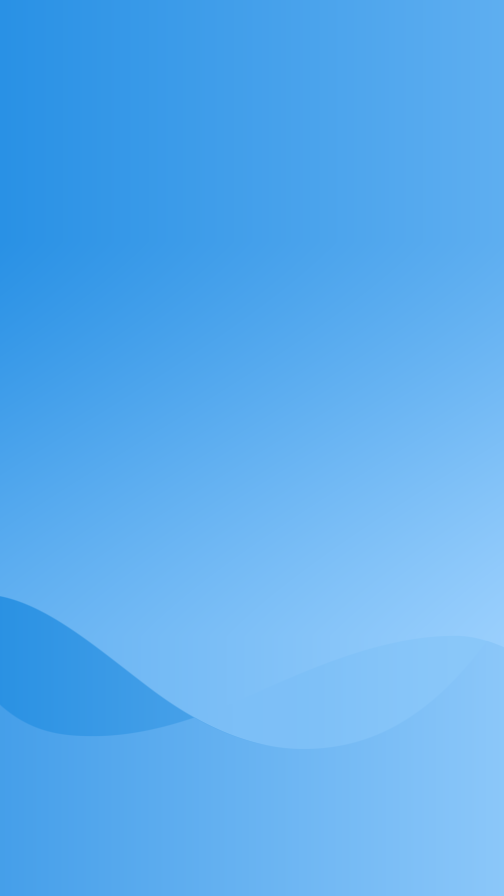
Give the GLSL for this background, as a Shadertoy shader.

```glsl
// Soft blue sky gradient above two crossing translucent waves.

const vec3 SKY_DEEP    = vec3(0.160, 0.568, 0.898);
const vec3 SKY_PALE    = vec3(0.595, 0.808, 0.990);
const vec3 SHADE_LEFT  = vec3(0.165, 0.570, 0.890);
const vec3 SHADE_RIGHT = vec3(0.275, 0.628, 0.912);
const vec3 LENS_LEFT   = vec3(0.475, 0.742, 0.965);
const vec3 LENS_RIGHT  = vec3(0.538, 0.780, 0.978);
const vec3 FRONT_LEFT  = vec3(0.270, 0.622, 0.915);
const vec3 FRONT_RIGHT = vec3(0.545, 0.780, 0.978);

const float SKY_ACROSS = 0.48;  // brightening from left to right
const float SKY_DOWN   = 0.53;  // brightening toward the waves
const float SKY_TOP    = 0.73;  // height where the downward ramp starts
const float SKY_BOTTOM = 0.29;  // height where it ends

// Wave knots: x, height, slope
const vec3 FALLING[4] = vec3[4](
    vec3(0.000, 0.3346, -0.110), vec3(0.301, 0.2305, -0.422),
    vec3(0.602, 0.1641,  0.000), vec3(0.965, 0.2839,  0.760));
const vec3 RISING[5] = vec3[5](
    vec3(0.000, 0.2135, -0.506), vec3(0.185, 0.1784,  0.000),
    vec3(0.502, 0.2253,  0.253), vec3(0.903, 0.2904,  0.000),
    vec3(1.000, 0.2773, -0.253));

// Cubic Hermite height between two knots
float hermite(float x, vec3 a, vec3 b) {
    float span = b.x - a.x;
    float t = (x - a.x) / span;
    float rise = t * t * (3.0 - 2.0 * t);
    float bend = t * (1.0 - t) * (a.z * (1.0 - t) - b.z * t);
    return mix(a.y, b.y, rise) + span * bend;
}

float fallingWave(float x) {
    float h = hermite(x, FALLING[0], FALLING[1]);
    for (int i = 1; i < 3; i++)
        if (x > FALLING[i].x) h = hermite(x, FALLING[i], FALLING[i + 1]);
    return h;
}

float risingWave(float x) {
    float h = hermite(x, RISING[0], RISING[1]);
    for (int i = 1; i < 4; i++)
        if (x > RISING[i].x) h = hermite(x, RISING[i], RISING[i + 1]);
    return h;
}

// Antialiased coverage of the area where depth is positive
float coverage(float depth) {
    float blur = 0.7 * fwidth(depth);
    return smoothstep(-blur, blur, depth);
}

vec3 skyColor(vec2 p) {
    float ramp = clamp((SKY_TOP - p.y) / (SKY_TOP - SKY_BOTTOM), 0.0, 1.0);
    ramp = mix(ramp, smoothstep(0.0, 1.0, ramp), 0.3);
    return mix(SKY_DEEP, SKY_PALE, SKY_ACROSS * p.x + SKY_DOWN * ramp);
}

void mainImage(out vec4 fragColor, in vec2 fragCoord) {
    vec2 p = fragCoord / iResolution.xy;
    float underFalling = coverage(fallingWave(p.x) - p.y);
    float underRising = coverage(risingWave(p.x) - p.y);

    // Sky, then the dark left crest
    vec3 color = skyColor(p);
    vec3 shade = mix(SHADE_LEFT, SHADE_RIGHT, clamp(p.x / 0.38, 0.0, 1.0));
    color = mix(color, shade, underFalling * (1.0 - smoothstep(0.5, 0.55, p.x)));

    // Pale lens, fading in from the crossing
    vec3 lens = mix(LENS_LEFT, LENS_RIGHT, smoothstep(0.45, 0.95, p.x));
    color = mix(color, lens, underRising * smoothstep(0.38, 0.65, p.x));

    // Foreground where both waves overlap
    vec3 front = mix(FRONT_LEFT, FRONT_RIGHT, p.x);
    color = mix(color, front, underFalling * underRising);

    fragColor = vec4(color, 1.0);
}
```
